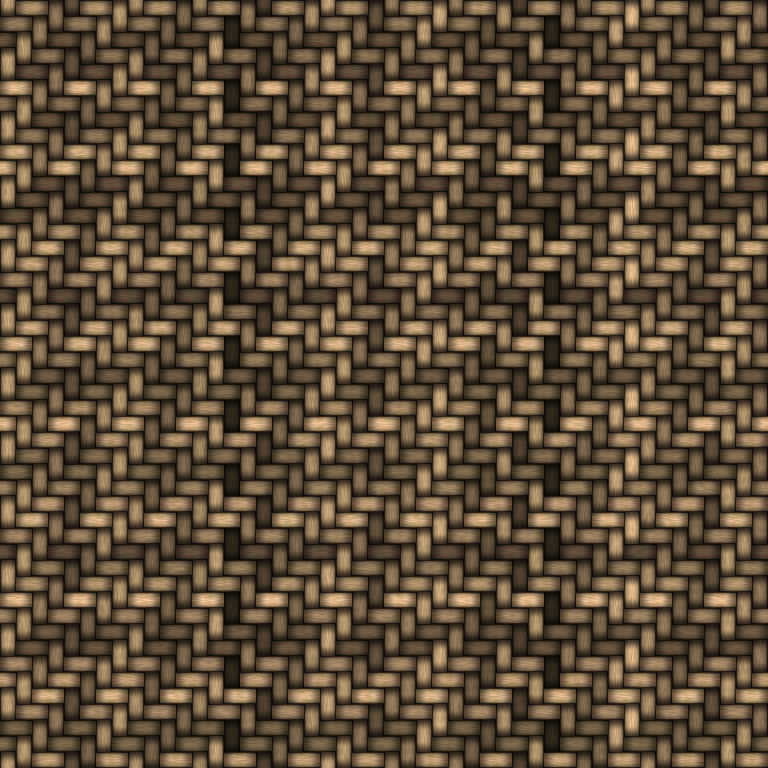
A WebGL 1 fragment shader for this pattern:

```glsl
precision highp float;

uniform vec2 u_resolution;

float hash(vec2 p) {
  return fract(sin(dot(p, vec2(12.99, 78.23))) * 4375.85);
}

// Distance to the nearest jittered cell point.
float cellular(vec2 p) {
  vec2 base = floor(p);
  float nearest = 2.0;
  for (int y = -1; y <= 1; y++) {
    for (int x = -1; x <= 1; x++) {
      vec2 cell = base + vec2(float(x), float(y));
      vec2 point = cell + vec2(hash(cell), hash(cell + 31.7));
      nearest = min(nearest, distance(p, point));
    }
  }
  return nearest;
}

// One for the two strands at equal distance from a centre, else zero.
float strandPair(float strand, float centre, float offset) {
  return 1.0 - step(0.5, abs(abs(strand - centre) - offset));
}

// Each strand keeps one tone along its whole length.
float columnTone(float column) {
  float tone = 0.68 + 0.2 * cos((column - 7.0) * 0.98);
  tone += 0.2 * (hash(vec2(column, 3.0)) - 0.5);
  tone = mix(tone, 0.34, strandPair(column, 24.0, 8.0));
  tone = mix(tone, 0.42, strandPair(column, 24.0, 20.0));
  return mix(tone, 0.2, strandPair(column, 24.0, 10.0));
}

float rowTone(float row) {
  float tone = 0.72 - 0.23 * cos((row - 29.0) * 1.164);
  tone += 0.2 * (hash(vec2(row, 8.0)) - 0.5);
  return mix(tone, 0.42, strandPair(row, 39.5, 3.5));
}

void main() {
  vec2 p = gl_FragCoord.xy / u_resolution * 48.0;
  float pixel = 48.0 / min(u_resolution.x, u_resolution.y);
  vec2 cell = floor(p);
  vec2 f = fract(p);

  // Two-over-two twill: the diagonal phase picks the strand on top.
  float phase = mod(cell.x - cell.y + 2.0, 4.0);
  bool horizontal = phase < 2.0;
  float along = horizontal ? (phase + f.x) * 0.5 : (3.0 - phase + f.y) * 0.5;
  float across = horizontal ? f.y : f.x;
  float tone = horizontal ? rowTone(cell.y) : columnTone(cell.x);

  // Rounded cross section, dark gaps and dips under the crossing strands.
  float edge = abs(across - 0.5) * 2.0;
  float body = 1.0 - smoothstep(0.8 - pixel, 0.95 + pixel, edge);
  float roundness = mix(0.48, 1.0, 1.0 - edge * edge);
  float tip = min(along, 1.0 - along);
  float dip = mix(horizontal ? 0.46 : 0.27, 1.0, smoothstep(-0.03, 0.36, tip));

  // Fine fibres stretched along the strand, with a slow waver.
  vec2 grain = horizontal ? p : p.yx + 57.0;
  grain.y += 0.02 * sin(grain.x * 3.1 + floor(grain.y) * 2.3);
  float fibre = cellular(grain * vec2(1.6, 9.0));
  float streak = 1.1 - 0.24 * fibre + 0.03 * sin(grain.x * 5.0 + grain.y * 37.0);

  float light = 0.88 * tone * roundness * dip * streak * mix(0.22, 1.0, body);
  vec3 straw = vec3(1.0, 0.83, 0.617);
  gl_FragColor = vec4(straw * light + vec3(0.016, 0.01, 0.004), 1.0);
}
```
